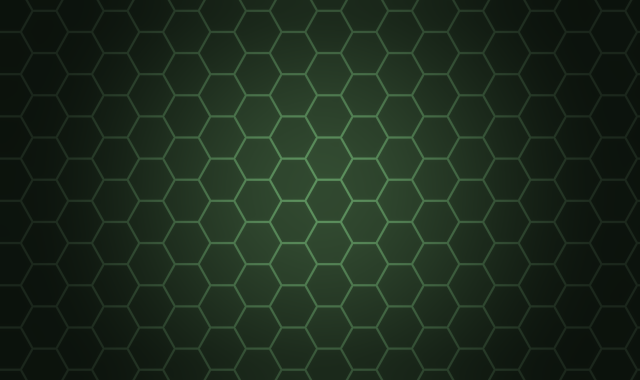
Write a Shadertoy shader that draws this pattern.

```glsl
const vec2 REPEATS = vec2(9.0, 9.0);
const vec2 HEX_SIZE = vec2(1.7320508, 1.0);   // lattice period for flat-topped hexagons
const vec2 HEX_ANCHOR = vec2(0.514, 0.4715);  // centre of one cell on the canvas

float hash(vec2 p) {
    vec3 q = fract(vec3(p.xyx) * 0.1031);
    q += dot(q, q.yzx + 33.33);
    return fract((q.x + q.y) * q.z);
}

// Distance to the nearest cell wall in x, wrapped cell index in yz
vec3 hexCell(vec2 grid, vec2 repeats) {
    vec2 idA = floor(grid + 0.5);
    vec2 idB = floor(grid) + 0.5;
    vec2 a = (grid - idA) * HEX_SIZE;
    vec2 b = (grid - idB) * HEX_SIZE;
    bool nearA = dot(a, a) < dot(b, b);
    vec2 p = abs(nearA ? a : b);
    float wall = 0.5 - max(p.y, dot(p, vec2(0.8660254, 0.5)));
    return vec3(wall, mod(nearA ? idA : idB, repeats));
}

// Offset from the canvas centre, levelling off at the borders so it wraps smoothly
vec2 wrappedOffset(vec2 uv, float margin) {
    vec2 d = abs(fract(uv) - 0.5);
    vec2 over = max(d - (0.5 - margin), 0.0);
    return d - over * over / (2.0 * margin);
}

float centreGlow(vec2 uv, float aspect, float radius) {
    float r = length(wrappedOffset(uv, 0.08) * vec2(aspect, 1.0));
    return 1.0 - smoothstep(0.0, radius, r);
}

float lineMask(float dist, float halfWidth, float pixel) {
    return 1.0 - smoothstep(halfWidth - 0.75 * pixel, halfWidth + 0.75 * pixel, dist);
}

void mainImage(out vec4 fragColor, in vec2 fragCoord) {
    vec2 uv = fragCoord / iResolution.xy;
    float aspect = iResolution.x / iResolution.y;
    float pixel = REPEATS.y / iResolution.y;

    vec3 cell = hexCell((uv - HEX_ANCHOR) * REPEATS, REPEATS);
    float glow = centreGlow(uv, aspect, 0.83);

    // Cell faces with a faint tone change from one to the next
    vec3 face = mix(vec3(0.045, 0.072, 0.048), vec3(0.195, 0.290, 0.190), glow);
    face *= 1.0 + 0.06 * (hash(cell.yz * 2.0) - 0.5);

    // Bright walls with a soft halo
    vec3 wall = mix(vec3(0.105, 0.150, 0.108), vec3(0.365, 0.570, 0.370), glow);
    float halo = 0.12 * exp(-cell.x * 22.0);
    float line = lineMask(cell.x, 0.027, pixel);

    fragColor = vec4(mix(face, wall, max(line, halo)), 1.0);
}
```
